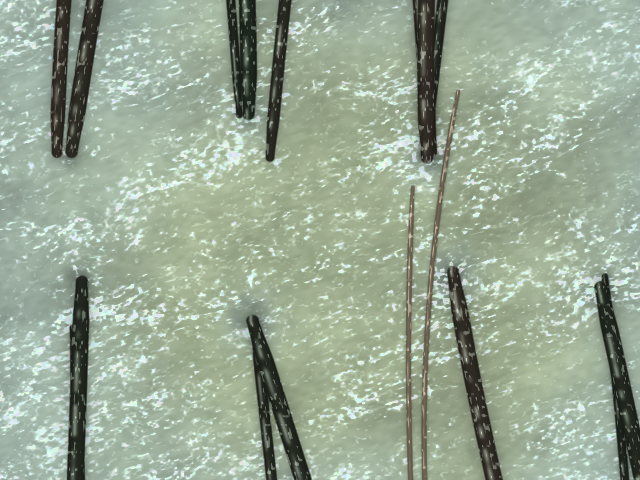
Reproduce this texture procedurally as a WebGL 2 fragment shader.

```glsl
#version 300 es
precision highp float;
uniform vec2 u_resolution;
out vec4 fragColor;

vec3 hash3(vec2 p) {
  vec3 q = fract(p.xyx * vec3(0.1031, 0.1030, 0.0973));
  q += dot(q, q.yxz + 33.33);
  return fract((q.xxy + q.yzz) * q.zyx);
}

float noise(vec2 p) {
  vec2 cell = floor(p), f = fract(p);
  f = f * f * (3.0 - 2.0 * f);
  float low = mix(hash3(cell).x, hash3(cell + vec2(1, 0)).x, f.x);
  float high = mix(hash3(cell + vec2(0, 1)).x, hash3(cell + vec2(1, 1)).x, f.x);
  return mix(low, high, f.y);
}

float fbm(vec2 p) {
  float sum = 0.0, gain = 0.53;
  for (int i = 0; i < 4; i++) {
    sum += gain * noise(p);
    p = mat2(0.8, 0.6, -0.6, 0.8) * p * 2.03 + 7.1;
    gain *= 0.5;
  }
  return sum;
}

// Follicles 0-2 form the upper row, 3-6 the lower row
vec2 rootOf(int follicle, int strand) {
  bool upper = follicle < 3;
  float column = float(upper ? follicle : follicle - 3);
  vec2 jitter = hash3(vec2(follicle, strand) + 3.7).xy - 0.5;
  return vec2(0.15 + 0.38 * column, upper ? 0.71 : 0.38) + jitter * vec2(0.08, 0.13);
}

// Curved shaft with a rounded root, a contact shadow and broken gloss
void drawHair(inout vec3 color, vec2 p, vec2 root, float heading, vec2 curve,
              float width, vec3 body, vec3 gloss) {
  float along = heading * (p.y - root.y);
  float t = max(along, 0.0);
  float slope = curve.x + 2.0 * curve.y * t;
  float side = (p.x - root.x - t * (curve.x + curve.y * t)) * inversesqrt(1.0 + slope * slope);
  float w = width * (0.72 + 0.28 * smoothstep(0.0, 0.09, t));
  float d = length(vec2(side, min(along, 0.0))) - w;
  float soft = max(0.0022, 0.8 / u_resolution.y);

  color *= 1.0 - 0.16 * exp(-max(d, 0.0) * 1.3 / width);
  float across = side / w;
  float offset = (across + 0.3) * 3.6;
  float streak = exp(-offset * offset) * smoothstep(0.3, 0.85, noise(vec2(along * 45.0, root.x * 40.0)));
  float flecks = smoothstep(0.68, 0.9, noise(vec2(side * 240.0, along * 110.0) + root * 70.0));
  vec3 shaft = body * (1.15 - 0.35 * across * across) + gloss * (streak + 0.8 * flecks);
  color = mix(color, shaft, 1.0 - smoothstep(-soft, soft, d));
}

void main() {
  vec2 p = gl_FragCoord.xy / u_resolution.y;
  vec2 grain = mat2(0.956, -0.292, 0.292, 0.956) * p;
  grain += 0.014 * vec2(noise(p * 13.0), noise(p * 13.0 + 40.0));

  // Moist rings around the roots
  float halo = 0.0, socket = 0.0;
  for (int f = 0; f < 7; f++) {
    vec2 away = p - rootOf(f, 0);
    float r = length(away) + 0.03 * (noise(p * 35.0) - 0.5);
    halo = max(halo, exp(-r * r * 260.0));
    socket = max(socket, exp(-r * r * 1100.0));
  }

  // Skin: warm centre, cool rim, cloudy mottling
  float rim = smoothstep(0.25, 0.75, length(p - vec2(0.7, 0.43)) + 0.4 * (fbm(p * 4.0) - 0.5));
  vec3 color = mix(vec3(0.615, 0.67, 0.55), vec3(0.61, 0.685, 0.635), max(rim, 0.8 * halo));
  color *= 0.82 + 0.36 * fbm(grain * vec2(6.0, 9.0) + 11.0);
  color += 0.06 * (noise(grain * vec2(60.0, 120.0)) - 0.5);
  color *= 1.0 - 0.22 * socket;

  // Wet glints: sparse crisp grains gathered in patches and along slanted creases
  float fine = 0.58 * noise(grain * vec2(80.0, 150.0)) + 0.42 * noise(grain * vec2(170.0, 250.0) + 9.0);
  float patches = fbm(grain * vec2(6.0, 14.0) + 23.0) - 0.5;
  float crease = 1.0 - abs(2.0 * noise(grain * vec2(3.5, 17.0) + 5.0) - 1.0);
  float wet = fine + 0.75 * patches + 0.17 * smoothstep(0.9, 1.0, crease) + 0.04 * rim + 0.1 * halo;
  vec3 tint = vec3(0.88, 0.96, 0.94) + 0.14 * (hash3(floor(grain * 150.0)) - 0.5);
  color = mix(color, color * 1.11 + vec3(0.01, 0.015, 0.03), smoothstep(0.54, 0.74, wet));
  color = mix(color, tint, 0.95 * smoothstep(0.73, 0.87, wet));

  // Long fine hairs
  for (int i = 0; i < 2; i++) {
    float k = float(i);
    drawHair(color, p, vec2(0.86 + 0.095 * k, 0.61 + 0.2 * k), -1.0, vec2(-0.05 - 0.15 * k, 0.07 + 0.07 * k),
             0.005, vec3(0.38, 0.34, 0.28), vec3(0.32, 0.31, 0.28));
  }

  // Dark hairs: one thick shaft per follicle, with up to two thinner companions
  for (int n = 0; n < 21; n++) {
    int follicle = n / 3, strand = 2 - n % 3;
    vec3 h = hash3(vec2(follicle, strand) * 5.3 + 17.0);
    if (strand > 0 && h.x < 0.3) continue;
    bool upper = follicle < 3;
    float lean = upper ? mix(-0.12, 0.16, h.z) : mix(-0.04, 0.32, h.z);
    float width = strand == 0 ? 0.0175 : mix(0.006, 0.016, h.y);
    vec3 body = mix(vec3(0.1, 0.13, 0.1), vec3(0.18, 0.15, 0.13), h.y * h.y);
    drawHair(color, p, rootOf(follicle, strand), upper ? 1.0 : -1.0,
             vec2(lean, 0.2 * (h.y - 0.5)), width, body, vec3(0.34, 0.37, 0.34));
  }

  fragColor = vec4(clamp(color, 0.0, 1.0), 1.0);
}
```
